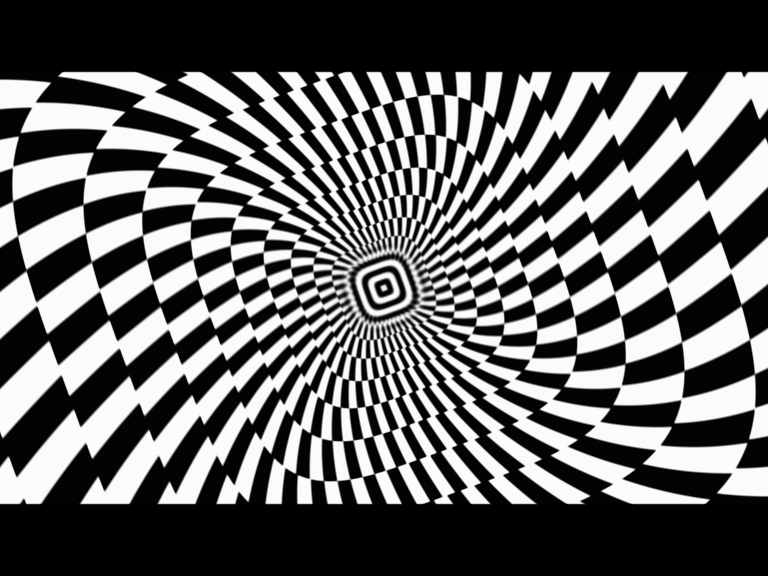
Write a Shadertoy shader that draws this background.

```glsl
// Swirling black and white rays, broken by square rings, between two black bars.

// Spiral rays, packed more closely above and below the centre.
float rayWave(float radius, float angle, float shift) {
    float turned = angle - 0.34 * radius;
    float wave = sin(40.0 * turned - 5.0 * sin(2.0 * turned) - shift);
    return clamp(wave * 8.5 * radius, -1.0, 1.0);
}

// Distance to the centre with rounded square contours, turned to the left.
float squareRadius(vec2 p) {
    vec2 q = mat2(0.94, -0.34, 0.34, 0.94) * p;
    q *= q;
    return 1.06 * pow(dot(q, q), 0.25);
}

void mainImage(out vec4 fragColor, in vec2 fragCoord) {
    vec2 p = (fragCoord - 0.5 * iResolution.xy) / iResolution.y;
    float radius = length(p);
    float angle = atan(p.y, p.x + 1e-6);
    float square = squareRadius(p);

    // Rings widen outwards
    float spread = 0.055 + square;
    float ring = 5.2 * log(spread / 0.055);
    float along = fract(ring);

    // Rays lean within each ring and jump back at its edge:
    // half a period makes diamonds, less makes zigzags
    float jump = 3.14159 * (0.74 + 0.26 * cos(4.0 * (angle + 0.17)));
    float inner = rayWave(radius, angle, jump * (along - 0.5));
    float outer = rayWave(radius, angle, jump * (along - 1.5));
    float edge = min(0.03 / spread, 0.4);
    float rays = mix(inner, outer, smoothstep(1.0 - edge, 1.0, along));

    // Even rings in the core, fading into the rays
    float rings = cos(3.14159 * 96.0 * square) * 0.95;
    float pattern = mix(rings, rays, smoothstep(0.04, 0.085, radius));
    float shade = mix(0.01, 0.985, smoothstep(-0.85, 0.85, pattern));

    // Black bars along the top and bottom
    float blur = 1.0 / iResolution.y;
    float window = 1.0 - smoothstep(0.375 - blur, 0.375 + blur, abs(p.y));
    fragColor = vec4(vec3(shade * window), 1.0);
}
```
